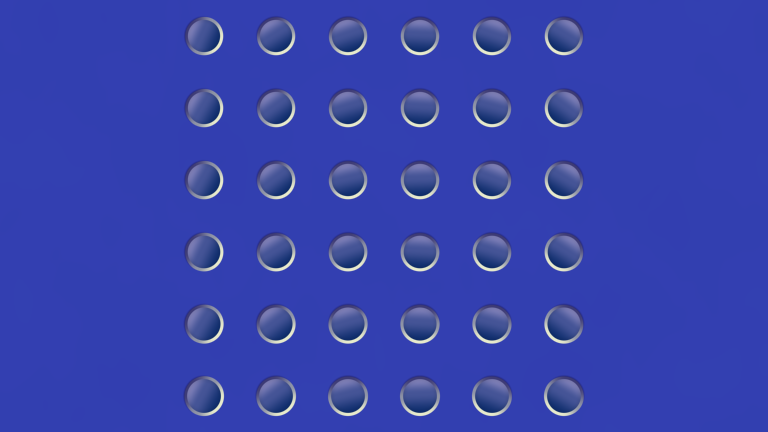
A WebGL 1 fragment shader for this pattern:

```glsl
precision highp float;

uniform vec2 u_resolution;

// Layout, in units of canvas height
const float COUNT = 6.0;
const float PITCH = 1.0 / COUNT;
const float RADIUS = 0.0445;
const float ROW_GROWTH = 0.0018;
const float RIM_WIDTH = 0.0072;
const float LIP_WIDTH = 0.004;

// Direction of the bright rim, in radians, from first to last column
const float ANGLE_FIRST = -0.50;
const float ANGLE_LAST = -2.15;
const float ANGLE_JITTER = 0.06;

const vec3 FIELD = vec3(0.198, 0.247, 0.692);
const vec3 SHADOW = vec3(0.13, 0.13, 0.43);
const vec3 RIM_DARK = vec3(0.24, 0.23, 0.46);
const vec3 RIM_MID = vec3(0.56, 0.58, 0.65);
const vec3 RIM_LIGHT = vec3(0.91, 0.92, 0.80);
const vec3 LAVENDER = vec3(0.51, 0.51, 0.73);
const vec3 SLATE = vec3(0.27, 0.33, 0.59);
const vec3 NAVY = vec3(0.06, 0.18, 0.43);
const float MOTTLE = 0.004;

// Slow uneven tone from layered sines
float layeredSines(vec2 p) {
    float sum = 0.0;
    float weight = 0.5;
    for (int i = 0; i < 4; i++) {
        sum += weight * sin(p.x + 1.7 * sin(p.y)) * sin(p.y + 0.8);
        p = mat2(1.5, 1.1, -1.1, 1.5) * p + 2.3;
        weight *= 0.55;
    }
    return sum;
}

// Three-stop gradient
vec3 ramp(vec3 a, vec3 b, vec3 c, float middle, float t) {
    vec3 lower = mix(a, b, smoothstep(0.0, middle, t));
    return mix(lower, c, smoothstep(middle, 1.0, t));
}

float discMask(float dist, float radius, float edge) {
    return 1.0 - smoothstep(radius - edge, radius + edge, dist);
}

vec3 drawHole(vec3 base, vec2 q, vec2 cell, float edge) {
    float column = cell.x / (COUNT - 1.0);
    float row = cell.y / (COUNT - 1.0);
    float radius = RADIUS + ROW_GROWTH * pow(1.0 - row, 3.0);
    float angle = mix(ANGLE_FIRST, ANGLE_LAST, pow(column, 0.8));
    angle += ANGLE_JITTER * sin(cell.x * 2.7 + cell.y * 4.1);
    vec2 lit = vec2(cos(angle), sin(angle));

    float dist = length(q);
    float facing = dot(q, lit) / max(dist, 0.0001);
    float across = clamp(0.5 + 0.5 * dot(q, lit) / (radius - RIM_WIDTH), 0.0, 1.0);

    // Soft dark lip on the unlit side
    float lip = discMask(dist, radius, LIP_WIDTH) * smoothstep(-0.1, 0.9, -facing);
    vec3 color = mix(base, SHADOW, lip);

    // Bevelled rim
    vec3 rim = ramp(RIM_DARK, RIM_MID, RIM_LIGHT, 0.55, 0.5 + 0.5 * facing);
    float outerRadius = radius - 0.0012 * smoothstep(0.0, 1.0, -facing);
    color = mix(color, rim, discMask(dist, outerRadius, edge));

    // Shaded interior
    vec3 inside = ramp(LAVENDER, SLATE, NAVY, 0.42, across);
    inside *= 1.0 - 0.12 * smoothstep(0.6, 1.0, dist / radius);
    return mix(color, inside, discMask(dist, radius - RIM_WIDTH, edge));
}

void main() {
    vec2 p = (gl_FragCoord.xy - 0.5 * u_resolution) / u_resolution.y;
    float edge = 0.75 / u_resolution.y;

    // Plain field
    vec3 color = FIELD + MOTTLE * layeredSines(p * 7.0);

    // Centred square grid of holes
    vec2 grid = p / PITCH + 0.5 * COUNT;
    vec2 cell = floor(grid);
    if (cell.x >= 0.0 && cell.x < COUNT && cell.y >= 0.0 && cell.y < COUNT) {
        color = drawHole(color, (fract(grid) - 0.5) * PITCH, cell, edge);
    }

    gl_FragColor = vec4(color, 1.0);
}
```
